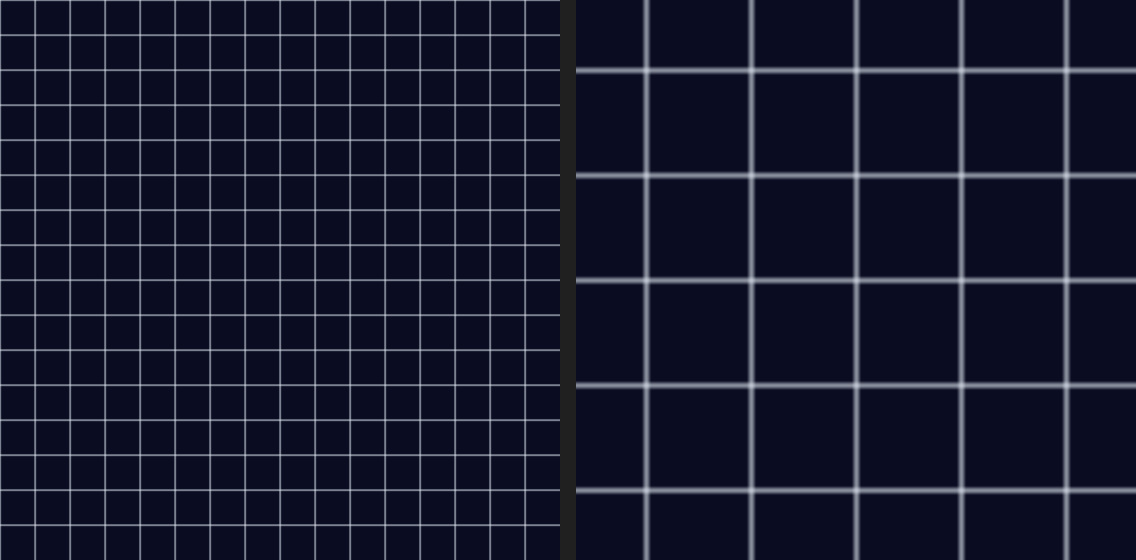
Left: the whole. Right: its middle third, enlarged.
Reproduce this pattern procedurally as a three.js fragment shader.

```glsl
// A fine pale grid of 16 by 16 square cells on flat midnight blue.
// Each cell carries a soft line on its left and top sides; the two directions
// are screened together, so the crossings glow a little brighter.
varying vec2 vUv;

const float CELLS = 16.0;

// Soft line coverage per axis, with distances measured in cells.
vec2 lineCoverage(vec2 p) {
  // The far sides stay open: the last line starts the last cell.
  vec2 nearestLine = min(floor(p + 0.5), CELLS - 1.0);
  vec2 d = abs(p - nearestLine - 0.0044);
  return 0.575 * (1.0 - smoothstep(0.0, 0.051, d));
}

void main() {
  // Cells count rightward from the left edge and downward from the top.
  vec2 cellPos = vec2(vUv.x, 1.0 - vUv.y) * CELLS;
  vec2 line = lineCoverage(cellPos);

  // Screen blend of vertical and horizontal lines.
  float grid = 1.0 - (1.0 - line.x) * (1.0 - line.y);

  vec3 midnight = vec3(0.04, 0.05, 0.13);
  vec3 paleLine = vec3(0.90, 0.93, 0.97);
  gl_FragColor = vec4(mix(midnight, paleLine, grid), 1.0);
}
```
